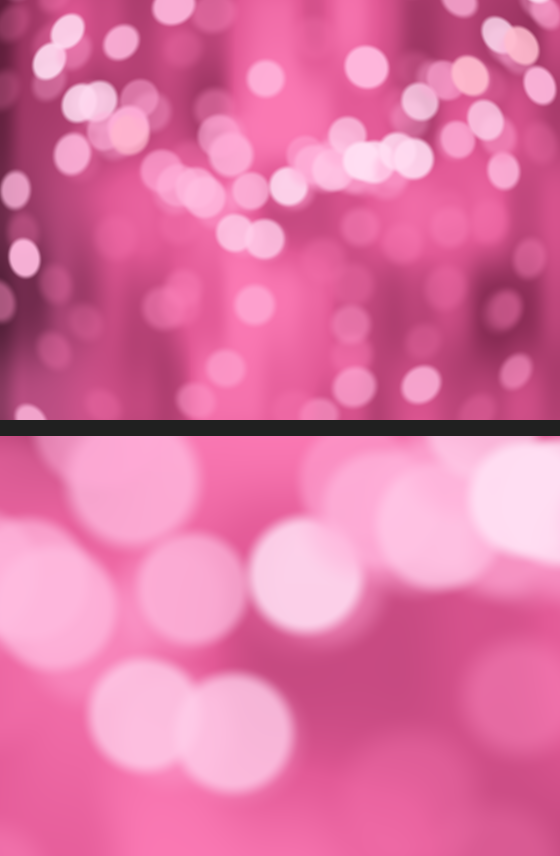
Top, the full canvas; bottom, a detail of the centre.
This background is drawn by a Shadertoy shader. Its source:

```glsl
#define GARLAND_LIGHTS 34
#define SCATTERED_LIGHTS 72
#define LIGHT_RADIUS 0.047
#define EDGE_SOFTNESS 0.0075
#define DEEP vec3(0.44, 0.12, 0.26)
#define ROSE vec3(0.88, 0.34, 0.58)
#define PINK vec3(0.98, 0.47, 0.70)
#define BLUSH vec3(1.00, 0.65, 0.83)
#define PALE vec3(1.00, 0.87, 0.95)
#define PEACH vec3(1.00, 0.70, 0.77)
#define MAUVE vec3(0.62, 0.28, 0.46)

float hash(vec2 p) {
    vec3 q = fract(vec3(p.xyx) * 0.1031);
    q += dot(q, q.yzx + 33.33);
    return fract((q.x + q.y) * q.z);
}

float noise(vec2 p) {
    vec2 i = floor(p), f = fract(p);
    f = f * f * f * (f * (f * 6.0 - 15.0) + 10.0);
    return mix(mix(hash(i), hash(i + vec2(1, 0)), f.x),
               mix(hash(i + vec2(0, 1)), hash(i + vec2(1, 1)), f.x), f.y);
}

// Soft vertical folds, brighter in the middle and darker at the sides
vec3 backdrop(vec2 p, float halfWidth) {
    float folds = 0.5 * noise(p * vec2(6.0, 4.0) + 17.0)
                + 0.5 * noise(p * vec2(12.0, 4.5) + 41.0);
    vec2 g = (p - vec2(-0.03, 0.03)) / vec2(0.5, 0.34);
    float glow = exp(-dot(g, g));
    float side = smoothstep(0.22, 0.0, halfWidth - abs(p.x));
    float tone = 0.71 + 1.3 * (folds - 0.5) + 0.42 * glow - 0.25 * side;

    // Dark smudges on the left
    vec2 s = (p - vec2(-0.46, -0.19)) / vec2(0.055, 0.12);
    vec2 r = (p - vec2(-0.58, -0.15)) / vec2(0.04, 0.12);
    tone -= 0.5 * exp(-dot(s, s)) + 0.25 * exp(-dot(r, r));

    vec3 col = mix(DEEP, ROSE, clamp(tone, 0.0, 1.0));
    col = mix(col, PINK, smoothstep(0.9, 1.5, tone));
    float panel = smoothstep(-0.36, -0.58, p.x) * smoothstep(0.35, -0.2, p.y);
    col = mix(col, MAUVE * (0.75 + 0.35 * tone), 0.55 * panel);
    return col * (1.0 - 0.3 * smoothstep(0.06, 0.0, p.x + halfWidth));
}

// Coverage of a light disc, squashed towards the centre when far from it
float disc(vec2 p, vec2 centre, float radius, float soft) {
    vec2 u = centre / max(length(centre), 0.001);
    vec2 d = p - centre;
    float squash = 1.0 - 0.25 * smoothstep(0.25, 0.75, length(centre));
    vec2 e = vec2(dot(d, u) / squash, dot(d, vec2(-u.y, u.x)));
    return smoothstep(soft, -soft, length(e) - radius);
}

void mainImage(out vec4 fragColor, in vec2 fragCoord) {
    vec2 p = (fragCoord - 0.5 * iResolution.xy) / iResolution.y;
    float halfWidth = 0.5 * iResolution.x / iResolution.y;
    vec3 col = backdrop(p, halfWidth);

    // Scattered lights, from faint pink to a few bright ones
    for (int i = 0; i < SCATTERED_LIGHTS; i++) {
        float n = float(i);
        vec2 jitter = vec2(hash(vec2(n, 3.0)), hash(vec2(n, 7.0))) - 0.5;
        vec2 cell = fract(n * vec2(0.7549, 0.5698) + 0.31) - 0.5;
        vec2 centre = cell * vec2(2.0 * halfWidth, 1.0) * 1.04 + 0.14 * jitter;
        float power = pow(hash(vec2(n, 11.0)), 2.2);
        float radius = LIGHT_RADIUS * mix(0.9, 1.12, hash(vec2(n, 13.0)));
        float soft = EDGE_SOFTNESS * mix(2.4, 1.0, power);
        vec3 tint = mix(PINK, mix(BLUSH, PALE, 0.35), smoothstep(0.1, 0.8, power));
        col = mix(col, tint, mix(0.28, 0.95, power) * disc(p, centre, radius, soft));
    }

    // Bright lights along a hanging garland, each with a fainter twin
    for (int i = 0; i < GARLAND_LIGHTS; i++) {
        float n = float(i);
        float along = (n + hash(vec2(n, 19.0))) / float(GARLAND_LIGHTS);
        float x = mix(-0.64, 0.62, along);
        float lift = 0.25 * (hash(vec2(n, 23.0)) - 0.5);
        vec2 centre = vec2(x, 0.05 + 1.2 * x * x + lift);
        float power = hash(vec2(n, 29.0));
        float radius = LIGHT_RADIUS * mix(0.93, 1.07, hash(vec2(n, 31.0)));
        vec3 tint = mix(BLUSH, PALE, smoothstep(0.0, 0.7, power));
        tint = mix(tint, PEACH, 0.8 * step(0.88, hash(vec2(n, 37.0))));
        vec2 shift = 0.06 * (vec2(hash(vec2(n, 41.0)), hash(vec2(n, 43.0))) - vec2(0.5, 0.9));
        col = mix(col, BLUSH, 0.4 * disc(p, centre + shift, radius, 1.8 * EDGE_SOFTNESS));
        col = mix(col, tint, mix(0.5, 0.97, power) * disc(p, centre, radius, EDGE_SOFTNESS));
    }

    fragColor = vec4(col, 1.0);
}
```
